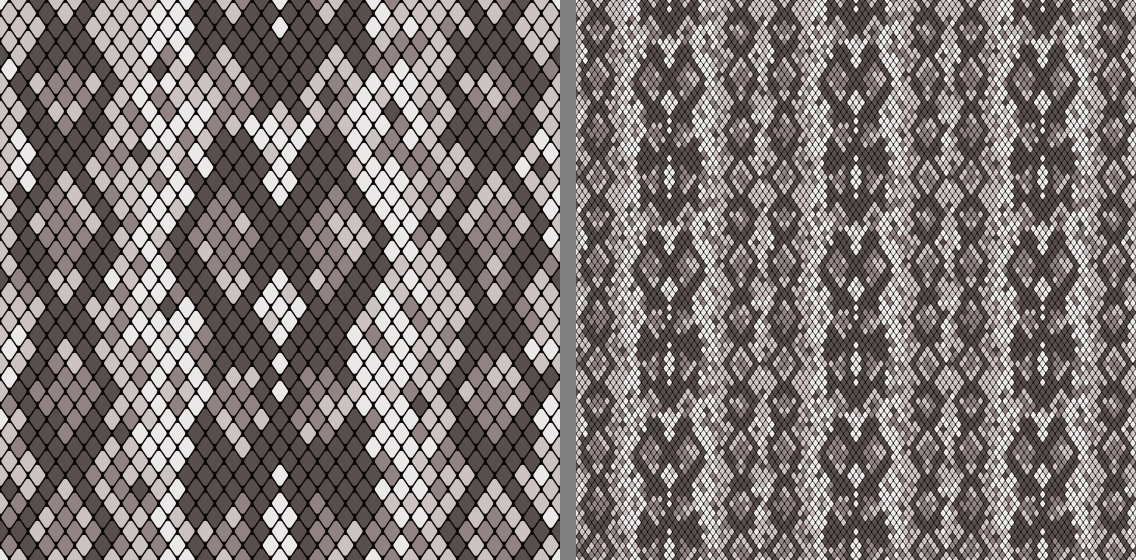
Left, the tile; right, the same tile 3 across and 3 down.
Reproduce this pattern procedurally as a three.js fragment shader.

```glsl
// Snakeskin: a staggered lattice of rounded diamond scales on black skin.
// Each scale takes one of four tones from mirrored zigzag bands, chains of
// rhombs and teardrop spots, all built from periodic waves, plus a cell hash.

varying vec2 vUv;

const float TAU = 6.2831853;
const vec2 LATTICE = vec2(60.0, 40.0);    // half-steps: 30 scales across, 20 down
const float ROW_SHIFT = 0.05;             // small lift of the lattice, in rows
const float SCALE_ASPECT = 1.5;           // scale height over width
const float GAP = 0.075;                  // half the line width, in columns
const float CORNER = 0.30;                // corner radius, in columns
const float SOFTNESS = 0.065;             // edge smoothing, in columns

const float RHOMBS = 4.0;                 // rhombs down each chain
const float SPOTS = 3.0;                  // pale spots down the spine
const float SIDE_AXIS = 23.0;             // columns from spine to side chain
const float STRAY_MID = 0.13;             // odd scales among the pale ones
const float STRAY_DARK = 0.035;

const vec3 SKIN = vec3(0.035, 0.028, 0.028);
const vec3 DARK = vec3(0.347, 0.308, 0.300);
const vec3 MID = vec3(0.565, 0.512, 0.507);
const vec3 LIGHT = vec3(0.800, 0.760, 0.755);
const vec3 WHITE = vec3(0.922, 0.912, 0.910);

float hash(vec2 cell) {
  return fract(sin(dot(cell, vec2(12.9898, 78.233))) * 4375.85);
}

// Cosine with a whole number of cycles down the canvas, peaking at a row
float wave(float row, float cycles, float peak) {
  return cos(TAU * cycles * (row - peak) / LATTICE.y);
}

// Chain of rhombs: 0 at each pinch, 1 at each widest row
float rhombSwell(float row) {
  float phase = RHOMBS * (row - 2.5) / LATTICE.y + 0.12 * wave(row, 1.0, 12.0);
  return 1.0 - abs(2.0 * fract(phase) - 1.0);
}

// Half-width of the teardrop spots; negative between them
float spotWidth(float row) {
  float phase = SPOTS * (row + 1.5) / LATTICE.y + 0.08 * (1.0 - wave(row, 1.0, -1.5));
  float along = fract(phase + 0.5) - 0.5 + 0.12;
  float taper = 1.0 - max(-along / 0.24, along / 0.5);
  return taper * (2.3 + 0.9 * wave(row, 1.0, 11.0));
}

// Zigzag edge of the dark band along the spine
float spineWidth(float row) {
  return 9.2 + 1.5 * wave(row, 2.0, 17.5) + wave(row, 3.0, 18.3);
}

// Inside of a rhomb: mid tone with a paler, broken rim
vec3 rhombTone(float depth, float pick) {
  float paleChance = depth < 1.2 ? 0.55 : 0.2;
  if (pick < paleChance) return LIGHT;
  return pick > 0.95 ? DARK : MID;
}

vec3 scaleTone(vec2 cell) {
  float row = mod(-cell.y, LATTICE.y);              // counted downward
  float x = abs(cell.x - 0.5 * LATTICE.x);          // columns from the spine
  float pick = hash(cell);
  float swell = rhombSwell(row);
  float inner = 4.7 * swell - 0.9;

  // Spine: pale spots, dark rings, then flanking rhombs
  if (x < spineWidth(row)) {
    float spot = spotWidth(row);
    if (x < spot) return pick < 0.2 ? LIGHT : WHITE;
    float flankAxis = 5.0 + 1.4 * wave(row, 1.0, 10.0);
    float depth = inner - abs(x - flankAxis);
    return depth > 0.0 && x > spot + 1.8 ? rhombTone(depth, pick) : DARK;
  }

  // Side chains of dark-rimmed rhombs
  float fromSide = abs(x - SIDE_AXIS);
  if (fromSide < inner) return rhombTone(inner - fromSide, pick);
  if (fromSide < 2.5 + 3.4 * swell) return DARK;

  // Pale bands with stray darker scales
  float stray = hash(cell + 71.0);
  if (stray < STRAY_DARK) return DARK;
  if (stray < STRAY_DARK + STRAY_MID) return MID;
  float whiteChance = x > SIDE_AXIS ? 0.28 : mix(0.82, 0.06, smoothstep(13.5, 16.5, x));
  return pick < whiteChance ? WHITE : LIGHT;
}

// Signed distance to a rounded diamond, in columns
float scaleDistance(vec2 p) {
  vec2 corner = vec2(1.0, SCALE_ASPECT);
  float apothem = SCALE_ASPECT / length(corner);
  corner *= (apothem - GAP - CORNER) / apothem;
  p = abs(p);
  vec2 side = vec2(-corner.x, corner.y);
  vec2 fromTip = p - vec2(corner.x, 0.0);
  float t = clamp(dot(fromTip, side) / dot(side, side), 0.0, 1.0);
  float inside = sign(p.x / corner.x + p.y / corner.y - 1.0);
  return inside * length(fromTip - side * t) - CORNER;
}

void main() {
  // Nearest centre of the staggered lattice
  vec2 p = vUv * LATTICE - vec2(0.0, ROW_SHIFT);
  vec2 diagonal = floor(0.5 * vec2(p.x + p.y, p.x - p.y) + 0.5);
  vec2 center = vec2(diagonal.x + diagonal.y, diagonal.x - diagonal.y);

  float d = scaleDistance((p - center) * vec2(1.0, SCALE_ASPECT));
  float cover = 1.0 - smoothstep(-SOFTNESS, SOFTNESS, d);
  gl_FragColor = vec4(mix(SKIN, scaleTone(mod(center, LATTICE)), cover), 1.0);
}
```
